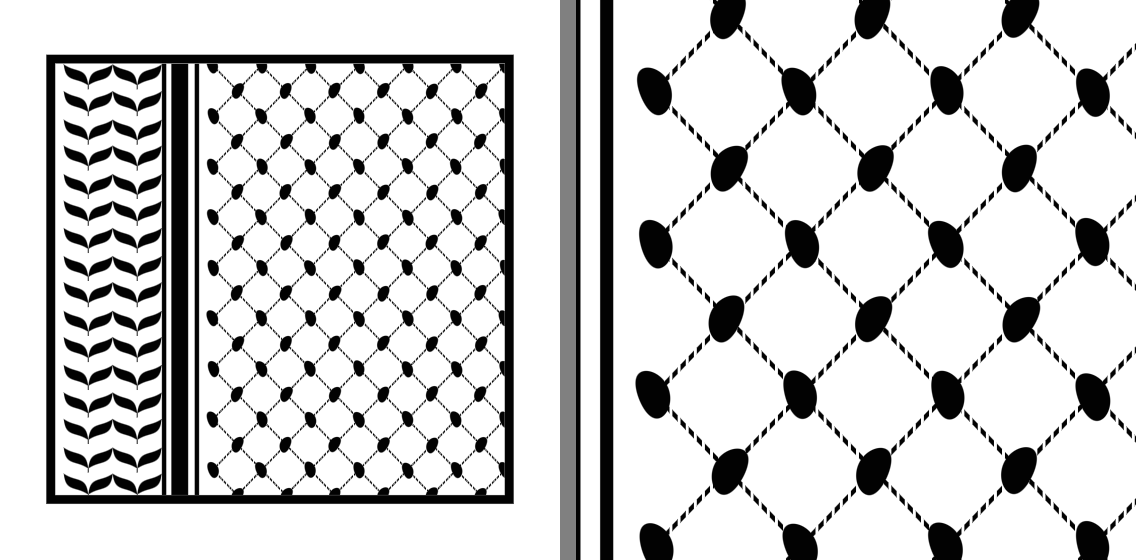
Left, the full canvas; right, a detail of the centre.
Write a Shadertoy shader that draws this pattern.

```glsl
// Black and white woven scarf panel: leaf border, stripes and a dashed net knotted with beans.

const vec3 INK = vec3(0.008);
const vec3 CLOTH = vec3(1.0);
const float PI = 3.14159265;

// Layered sines: a small irregularity for each repeat, in -1..1
float wobble(vec2 id, float seed) {
    return 0.6 * sin(dot(id, vec2(5.1, 3.7)) + seed) + 0.4 * sin(dot(id, vec2(2.3, 8.9)) + 2.0 * seed);
}

float boxDist(vec2 p, vec2 halfSize) {
    vec2 d = abs(p) - halfSize;
    return length(max(d, 0.0)) + min(max(d.x, d.y), 0.0);
}

float stripeDist(float x, float centre, float halfWidth) {
    return abs(x - centre) - halfWidth;
}

// S-curved leaf growing from the origin to tip
float leafDist(vec2 p, vec2 tip, float halfWidth, float bend) {
    float len = length(tip);
    vec2 axis = tip / len;
    float along = dot(p, axis) / len;
    float across = dot(p, vec2(-axis.y, axis.x));
    float t = clamp(along, 0.0, 1.0);
    float side = abs(across - bend * sin(2.0 * PI * t)) - halfWidth * sin(PI * t);
    return max(0.85 * side, (abs(along - 0.5) - 0.5) * len);
}

// Two columns of mirrored leaf pairs, each on a short stem
float leafBorderDist(vec2 p) {
    const vec2 origin = vec2(0.1576, 0.1159);
    const vec2 pitch = vec2(0.0874, 0.0488);
    vec2 g = (p - origin) / pitch;
    vec2 id = vec2(clamp(round(g.x), 0.0, 1.0), clamp(floor(g.y + 0.174), 0.0, 15.0));
    vec2 q = p - origin - id * pitch;
    q.y -= 0.0013 * wobble(vec2(0.0, id.y), 0.8);
    q.x = abs(q.x);
    float leaf = leafDist(q, vec2(0.0438, 0.0371), 0.0094, 0.0032);
    float stem = boxDist(q + vec2(0.0, 0.0025), vec2(0.0008, 0.0045));
    return min(leaf, stem);
}

// Tilted ellipse, slightly curved into a bean
float beanDist(vec2 p, float tilt, vec2 radii) {
    float c = cos(tilt), s = sin(tilt);
    vec2 q = vec2(c * p.x + s * p.y, c * p.y - s * p.x);
    q.x += sign(tilt) * (8.0 * q.y * q.y - 0.0004);
    float k = length(q / radii);
    return k * (k - 1.0) / max(length(q / (radii * radii)), 0.001);
}

// One rectangular lattice of beans, starting at origin
float beanLatticeDist(vec2 p, vec2 origin, vec2 pitch, float tilt) {
    vec2 id = round((p - origin) / pitch);
    id.x = max(id.x, 0.0);
    vec2 shift = 0.0011 * vec2(wobble(id, 1.0), wobble(id, 4.0));
    float lean = tilt + 0.09 * wobble(id, 2.5);
    return beanDist(p - origin - id * pitch - shift, lean, vec2(0.0093, 0.0148));
}

// Dashed diagonals of both directions through the lattice points
float dashedNetDist(vec2 p, vec2 origin, vec2 pitch) {
    const float dashesPerCell = 18.0;
    vec2 g = (p - origin) / pitch;
    vec2 diagonals = vec2(g.x + g.y, g.x - g.y);
    vec2 lines = abs(fract(diagonals + 0.5) - 0.5) / length(1.0 / pitch);
    float thread = min(lines.x, lines.y) - 0.0013;
    float dash = (abs(fract(g.x * dashesPerCell) - 0.5) - 0.32) * length(pitch) / dashesPerCell;
    return max(max(thread, dash), origin.x - p.x);
}

float netDist(vec2 p) {
    const vec2 origin = vec2(0.3802, 0.7930);
    const vec2 pitch = vec2(0.0869, 0.0903);
    float d = dashedNetDist(p, origin, pitch);
    d = min(d, beanLatticeDist(p, origin, pitch, 0.34));
    return min(d, beanLatticeDist(p, origin + 0.5 * pitch, pitch, -0.48));
}

void mainImage(out vec4 fragColor, in vec2 fragCoord) {
    float size = min(iResolution.x, iResolution.y);
    vec2 p = (fragCoord - 0.5 * iResolution.xy) / size + 0.5;

    // Frame
    vec2 fromCentre = p - vec2(0.5, 0.5013);
    float outer = boxDist(fromCentre, vec2(0.4173, 0.4010));
    float inner = boxDist(fromCentre, vec2(0.4014, 0.3854));
    float frame = max(outer, -inner);

    // Contents, cropped by the frame
    float stripes = stripeDist(p.x, 0.3210, 0.0150);
    stripes = min(stripes, stripeDist(p.x, 0.2930, 0.0039));
    stripes = min(stripes, stripeDist(p.x, 0.3516, 0.0039));
    float contents = min(stripes, min(leafBorderDist(p), netDist(p)));
    float d = min(frame, max(contents, inner));

    // Edge smoothing
    float edge = 0.8 / size;
    fragColor = vec4(mix(INK, CLOTH, smoothstep(-edge, edge, d)), 1.0);
}
```
